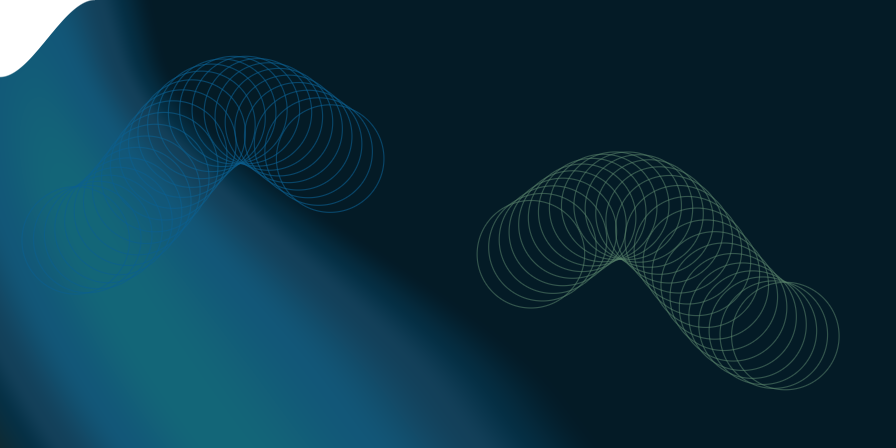
Write a Shadertoy shader that draws this background.

```glsl
// A dark navy field with a soft teal glow sweeping up from the lower edge,
// two coils of thin rings strung along a Bezier spine, and a white corner.
// The glow is a color ramp over a scaled distance from a curved axis.

#define RING_COUNT 26
#define RING_RADIUS 0.120
#define LINE_HALF_WIDTH 0.0013
#define CREST_AT 0.66
#define MIRROR_X 1.922
#define GREEN_DROP 0.2135
#define BLUE_OPACITY 0.62
#define GREEN_OPACITY 0.55

const vec3 NIGHT = vec3(0.015, 0.104, 0.150);
const vec3 DUSK = vec3(0.065, 0.160, 0.185);
const vec3 DEEP = vec3(0.020, 0.190, 0.275);
const vec3 SLATE = vec3(0.075, 0.250, 0.350);
const vec3 BLUE = vec3(0.070, 0.340, 0.470);
const vec3 TEAL = vec3(0.075, 0.400, 0.470);
const vec3 BLUE_LINE = vec3(0.040, 0.370, 0.560);
const vec3 GREEN_LINE = vec3(0.350, 0.520, 0.420);

vec2 bezier(vec2 a, vec2 b, vec2 c, vec2 d, float t) {
    float s = 1.0 - t;
    return s * s * s * a + 3.0 * s * s * t * b + 3.0 * s * t * t * c + t * t * t * d;
}

// Ring centers: a long S-shaped climb, then a short descent past the crest
vec2 coilSpine(float t) {
    vec2 start = vec2(0.169, 0.4635);
    vec2 crest = vec2(0.534, 0.755);
    vec2 end = vec2(0.737, 0.646);
    if (t < CREST_AT) {
        return bezier(start, start + vec2(0.146, 0.0), crest - vec2(0.146, 0.0),
                      crest, t / CREST_AT);
    }
    return bezier(crest, crest + vec2(0.086, 0.0), end + vec2(-0.077, 0.042),
                  end, (t - CREST_AT) / (1.0 - CREST_AT));
}

// Share of a pixel covered by a thin line at signed distance d
float lineCoverage(float d, float pixel) {
    return clamp((d + LINE_HALF_WIDTH) / pixel + 0.5, 0.0, 1.0)
         - clamp((d - LINE_HALF_WIDTH) / pixel + 0.5, 0.0, 1.0);
}

// Combined opacity of all rings in one coil
float coil(vec2 p, float opacity, float pixel) {
    float clear = 1.0;
    for (int i = 0; i < RING_COUNT; i++) {
        float t = float(i) / float(RING_COUNT - 1);
        float d = length(p - coilSpine(t)) - RING_RADIUS;
        clear *= 1.0 - opacity * lineCoverage(d, pixel);
    }
    return 1.0 - clear;
}

// Glow ramp, wider on the right of its axis and fading toward the top
vec3 glow(vec2 p) {
    float depth = 1.0 - p.y;
    float axis = 0.05 + 0.10 * depth + 0.345 * depth * depth;
    float side = p.x - axis;
    float rightWidth = mix(0.30, 0.81, smoothstep(0.12, 0.90, depth));
    float leftWidth = mix(0.36, 0.50, depth);
    float across = side / (side > 0.0 ? rightWidth : leftWidth);
    float fade = 0.8 * max(0.52 - depth, 0.0);
    float d = length(vec2(across, fade));

    vec3 outer = side > 0.0 ? NIGHT : DUSK;
    vec3 color = mix(TEAL, BLUE, smoothstep(0.05, 0.44, d));
    color = mix(color, SLATE, smoothstep(0.40, 0.72, d));
    color = mix(color, DEEP, smoothstep(0.70, 0.86, d));
    return mix(color, outer, smoothstep(0.80, 1.06, d));
}

// Signed height above the S-shaped lower edge of the white corner
float cornerShape(vec2 p) {
    float edge = 1.0 - 0.172 * (1.0 - smoothstep(0.0, 0.212, p.x));
    return (p.y - edge) / 1.4;
}

void mainImage(out vec4 fragColor, in vec2 fragCoord) {
    float pixel = 1.0 / iResolution.y;
    vec2 p = fragCoord * pixel;
    vec3 color = glow(p);

    // Blue coil, and its mirrored green twin
    color = mix(color, BLUE_LINE, coil(p, BLUE_OPACITY, pixel));
    vec2 mirrored = vec2(MIRROR_X - p.x, p.y + GREEN_DROP);
    color = mix(color, GREEN_LINE, coil(mirrored, GREEN_OPACITY, pixel));

    // White corner
    float corner = smoothstep(-0.7 * pixel, 0.7 * pixel, cornerShape(p));
    color = mix(color, vec3(1.0), corner * step(p.x, 0.212));

    fragColor = vec4(color, 1.0);
}
```
